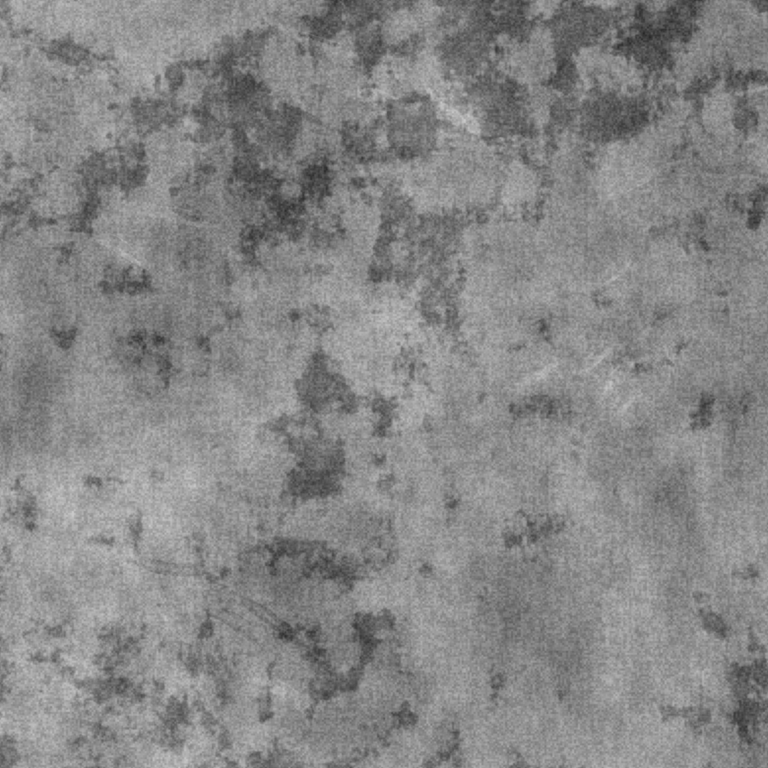
Write a Shadertoy shader that draws this texture.

```glsl
// Worn grey cloth: cloudy ground, ragged woven stains, dry brush swipes and fine grain.

float hash(vec2 p) {
    vec3 q = fract(vec3(p.xyx) * 0.1031);
    q += dot(q, q.yzx + 33.33);
    return fract((q.x + q.y) * q.z);
}

float noise(vec2 p) {
    vec2 cell = floor(p), f = fract(p);
    f = f * f * (3.0 - 2.0 * f);
    return mix(mix(hash(cell), hash(cell + vec2(1, 0)), f.x),
               mix(hash(cell + vec2(0, 1)), hash(cell + vec2(1, 1)), f.x), f.y);
}

// Layered noise centred on zero
float fbm(vec2 p) {
    float sum = 0.0, gain = 0.5;
    for (int i = 0; i < 5; i++) {
        sum += gain * (noise(p) - 0.5);
        p = p * 2.03 + vec2(17.3, 9.1);
        gain *= 0.53;
    }
    return sum;
}

mat2 rotation(float angle) {
    float c = cos(angle), s = sin(angle);
    return mat2(c, -s, s, c);
}

// Stains whose edges follow the upright and level threads
float stains(vec2 p) {
    vec2 w = p + 0.012 * vec2(fbm(p * 14.0), fbm(p * 14.0 + 40.0));
    float density = 0.5 * fbm(rotation(0.6) * p * 4.0 + 61.0);
    float upright = 0.45 * fbm(w * vec2(34.0, 13.0) + 5.0);
    float level = 0.34 * fbm(w * vec2(12.0, 32.0) + 83.0);
    float blots = 0.4 * fbm(w * 27.0 + 29.0);
    float ragged = 0.13 * (noise(p * 170.0) - 0.5);
    return smoothstep(-0.01, 0.17, density + upright + level + blots + ragged);
}

// Short curved strokes with bristle marks, gathered in loose groups
float swipes(vec2 p) {
    float tone = 0.0;
    for (int i = 0; i < 30; i++) {
        float id = float(i), group = floor(id / 6.0);
        vec2 center = vec2(hash(vec2(group, 3.7)), hash(vec2(group, 8.2)));
        center += 0.26 * (vec2(hash(vec2(id, 21.0)), hash(vec2(id, 34.0))) - 0.5);
        float angle = 3.1 * hash(vec2(group, 55.0)) + 0.7 * hash(vec2(id, 13.0));
        vec2 q = rotation(angle) * (p - center);
        q.y += (hash(vec2(id, 71.0)) - 0.5) * 9.0 * q.x * q.x;
        q.y += 0.012 * fbm(p * 22.0 + id);
        float halfLength = mix(0.025, 0.085, hash(vec2(id, 90.0)));
        float d = length(q / vec2(halfLength, 0.011));
        float bristle = noise(vec2(q.x * 16.0, q.y * 190.0) + id * 7.0);
        float side = hash(vec2(id, 47.0)) < 0.5 ? -1.0 : 1.0;
        tone += side * smoothstep(1.0, 0.75, d) * smoothstep(0.1, 0.8, bristle);
    }
    return clamp(tone, -1.0, 1.0);
}

void mainImage(out vec4 fragColor, in vec2 fragCoord) {
    vec2 p = fragCoord / iResolution.y;

    // Cloudy ground with small mottling
    float grey = 0.578 + 0.34 * fbm(rotation(0.5) * p * 4.5 + 11.0);
    grey += 0.2 * fbm(p * vec2(24.0, 19.0) + 70.0);

    // Stains and swipes
    float stain = stains(p);
    grey -= stain * (0.18 + 0.16 * fbm(p * 48.0 + 90.0));
    grey += 0.07 * swipes(p);

    // Thin threads in both directions
    grey += 0.035 * (noise(p * vec2(36.0, 310.0)) - 0.5);
    grey += 0.045 * (noise(p * vec2(240.0, 22.0) + 50.0) - 0.5);

    // Fine grain
    grey += 0.13 * (noise(p * 390.0 + 7.0) - 0.5);
    grey += 0.06 * (noise(p * 210.0 + 31.0) - 0.5);

    fragColor = vec4(vec3(clamp(grey, 0.0, 1.0)), 1.0);
}
```
